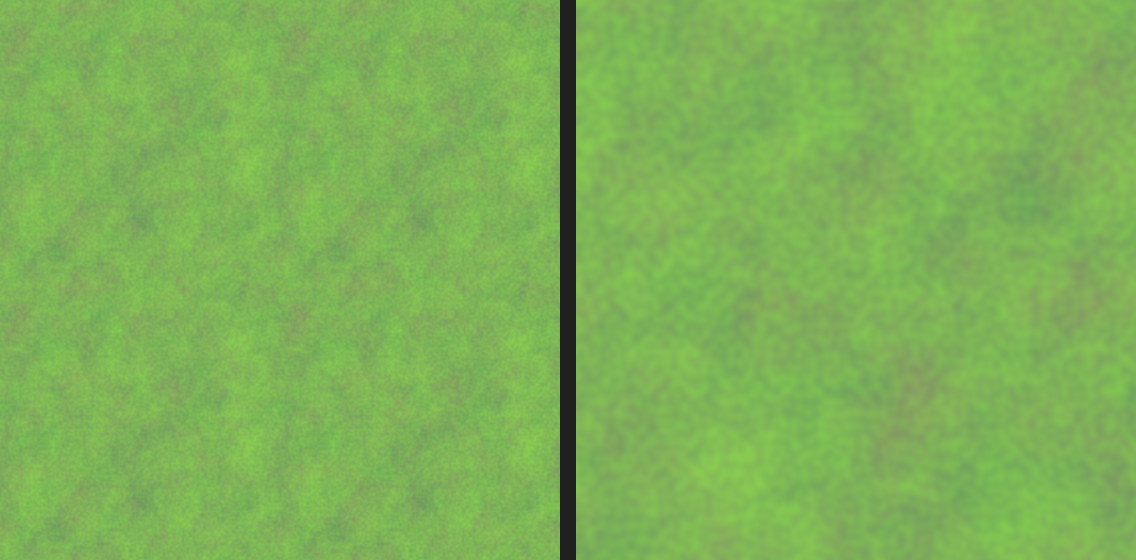
Left: the whole. Right: its middle third, enlarged.
Give the GLSL for this texture, as a WebGL 1 fragment shader.

```glsl
precision highp float;
// Soft mottled grass: blotches, leaning streaks and fine grain, repeating 2 by 2.

uniform vec2 u_resolution;

float hash(vec2 cell, float seed) {
  vec3 q = fract(vec3(cell.xyx + seed * 7.31) * vec3(0.1031, 0.1030, 0.0973));
  q += dot(q, q.yzx + 33.33);
  return fract((q.x + q.y) * q.z);
}

// Slope at one lattice corner, wrapped to the period; stretch favours leaning streaks.
float corner(vec2 cell, vec2 offset, float period, float seed, float stretch) {
  float angle = 6.28319 * hash(mod(cell, period), seed);
  vec2 across = vec2(0.88, -0.47);
  vec2 along = vec2(0.47, 0.88);
  vec2 slope = across * cos(angle) * stretch + along * sin(angle) / stretch;
  return dot(slope, offset);
}

// Gradient noise that wraps after one unit of p.
float gradientNoise(vec2 p, float period, float seed, float stretch) {
  p = p * period + fract(seed * vec2(0.37, 0.71));
  vec2 cell = floor(p);
  vec2 f = p - cell;
  vec2 s = f * f * f * (f * (f * 6.0 - 15.0) + 10.0);
  vec2 e = vec2(1.0, 0.0);
  float low = mix(corner(cell, f, period, seed, stretch),
                  corner(cell + e.xy, f - e.xy, period, seed, stretch), s.x);
  float high = mix(corner(cell + e.yx, f - e.yx, period, seed, stretch),
                   corner(cell + e.xx, f - e.xx, period, seed, stretch), s.x);
  return mix(low, high, s.y);
}

void main() {
  vec2 p = 2.0 * gl_FragCoord.xy / u_resolution;

  // Ragged outlines for the large patches
  vec2 warp = vec2(gradientNoise(p, 13.0, 1.0, 1.0),
                   gradientNoise(p, 13.0, 2.0, 1.0));
  vec2 q = p + 0.035 * warp;

  // Patches and streaks
  float shade = 0.5;
  shade += 0.32 * gradientNoise(q, 5.0, 3.0, 1.3);
  shade += 0.30 * gradientNoise(q, 10.0, 4.0, 1.25);
  shade += 0.23 * gradientNoise(q, 21.0, 5.0, 1.15);

  // Fine grain
  shade += 0.22 * gradientNoise(p, 43.0, 6.0, 1.0);
  shade += 0.33 * gradientNoise(p, 79.0, 7.0, 1.0);

  vec3 dullGreen = vec3(0.465, 0.60, 0.375);
  vec3 freshGreen = vec3(0.53, 0.81, 0.31);
  vec3 color = mix(dullGreen, freshGreen, clamp(shade, 0.0, 1.1));

  // Faint earthy tint, strongest in the dull spots
  float earth = gradientNoise(q, 9.0, 8.0, 1.0) + 0.5 * gradientNoise(p, 31.0, 9.0, 1.0);
  color += vec3(0.07, -0.02, 0.02) * earth * (1.2 - shade);

  gl_FragColor = vec4(color, 1.0);
}
```
